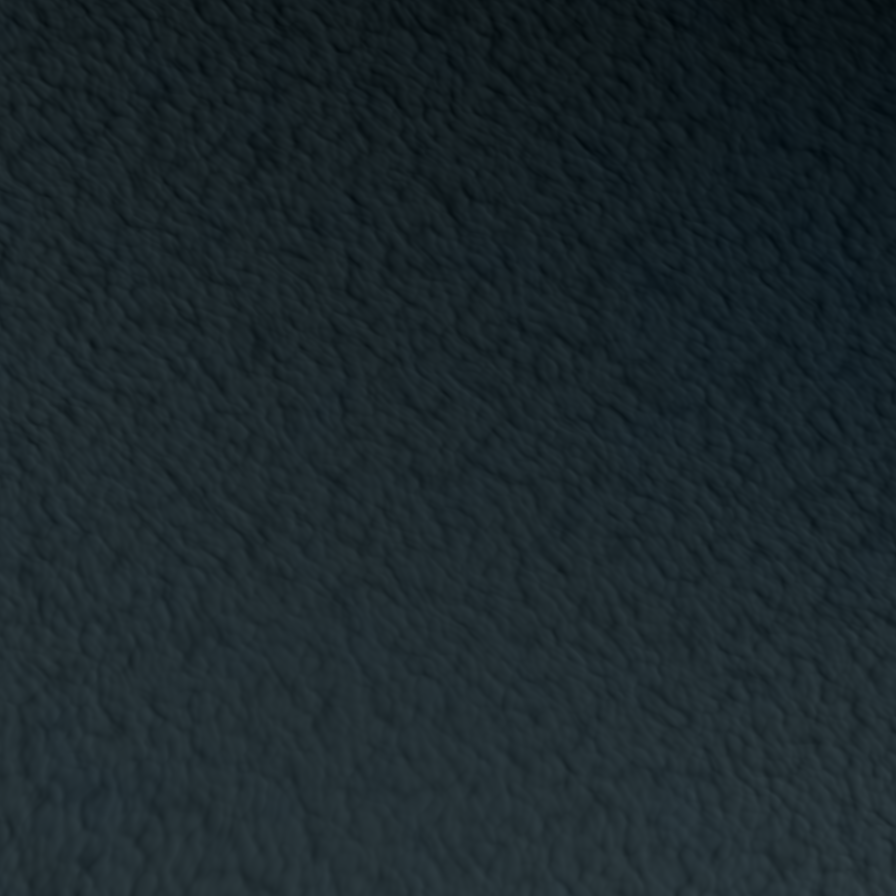
Reproduce this texture procedurally as a Shadertoy shader.

```glsl
// Dark slate-blue grained surface, fading into shadow at the upper right.
// Stretched soft cellular noise follows a bending flow; its slope toward
// the light gives the relief, laid over a broad colour gradient.

const vec3 SHADOW = vec3(0.042, 0.075, 0.085);
const vec3 SLATE  = vec3(0.162, 0.212, 0.232);
const vec3 BLUE_TINT = vec3(-0.010, 0.002, 0.014);
const vec3 MOTTLE_TINT = vec3(-0.003, 0.0, 0.006);

vec2 hash2(vec2 p) {
    vec3 h = fract(vec3(p.xyx) * vec3(0.1031, 0.1030, 0.0973));
    h += dot(h, h.yzx + 33.33);
    return fract((h.xx + h.yz) * h.zy);
}

// Smoothly blended squared distance to the nearest cell point
float softCells(vec2 p, float sharpness) {
    vec2 cell = floor(p), local = fract(p);
    float sum = 0.0;
    for (int y = -1; y <= 1; y++) {
        for (int x = -1; x <= 1; x++) {
            vec2 o = vec2(x, y);
            vec2 d = o + hash2(cell + o + 140.0) - local;
            sum += exp(-sharpness * dot(d, d));
        }
    }
    return -log(sum) / sharpness;
}

// Layered sines that break up regular rows
vec2 waver(vec2 p) {
    vec2 w = sin(p.yx * vec2(23.0, 19.0) + p * 11.0);
    w += 0.6 * sin(p.yx * vec2(47.0, 53.0) - p * 31.0 + 1.7);
    return w + 0.4 * sin(p.yx * vec2(97.0, 89.0) + p * 71.0 + 4.1);
}

// x runs across the grain, y along it; steeper at the lower left
vec2 grainFlow(vec2 p) {
    float t = 0.3 * p.x + p.y;
    float bend = 0.15 * t + 0.078 * log(1.0 + exp((t - 0.3) / 0.12));
    return vec2(0.5 * p.x + bend, 0.7 * p.x - 0.7 * p.y);
}

// Depth of the grain: broad folds, main grain and fine creases
float grainDepth(vec2 q) {
    float folds = softCells(q * vec2(39.0, 27.0) + 7.3, 6.0);
    float grain = softCells(q * vec2(74.0, 46.0), 8.0);
    float fine = softCells(q * vec2(132.0, 84.0) + 19.1, 7.0);
    return 0.55 * folds + 0.65 * grain + 0.34 * fine;
}

float brightness(vec2 p) {
    float low = mix(0.86, 0.98, p.x);
    float high = mix(0.40, 0.0, p.x);
    float b = mix(low, high, pow(clamp(p.y, 0.0, 1.0), 1.75));
    return b - 0.19 * p.x * sin(3.14159 * p.y);
}

float blob(vec2 p, vec2 center, float radius) {
    vec2 d = (p - center) / radius;
    return exp(-dot(d, d));
}

void mainImage(out vec4 fragColor, in vec2 fragCoord) {
    vec2 p = fragCoord / iResolution.xy;

    // Broad light and colour
    vec3 color = mix(SHADOW, SLATE, brightness(p));
    color += BLUE_TINT * blob(p, vec2(0.95, 0.68), 0.32);
    float mottle = softCells(p * 17.0 + 0.3 * waver(p), 4.0);
    color += MOTTLE_TINT * (mottle - 0.1) * 1.3;

    // Relief lit from the upper right
    vec2 q = grainFlow(p) + 0.0028 * waver(p);
    vec2 lightStep = vec2(0.0022, 0.0010);
    float slope = grainDepth(q + lightStep) - grainDepth(q - lightStep);
    float crease = smoothstep(0.1, 0.55, grainDepth(q));

    // Grain flattens at the lower middle and in the deepest shadow
    float strength = 1.0 - 0.4 * blob(p, vec2(0.42, 0.12), 0.42);
    strength *= 1.0 - 0.3 * blob(p, vec2(1.0, 1.0), 0.35);
    float relief = 0.118 * slope - 0.028 * (crease - 0.25);
    color += vec3(0.9, 1.0, 1.02) * relief * strength;

    fragColor = vec4(clamp(color, 0.0, 1.0), 1.0);
}
```
